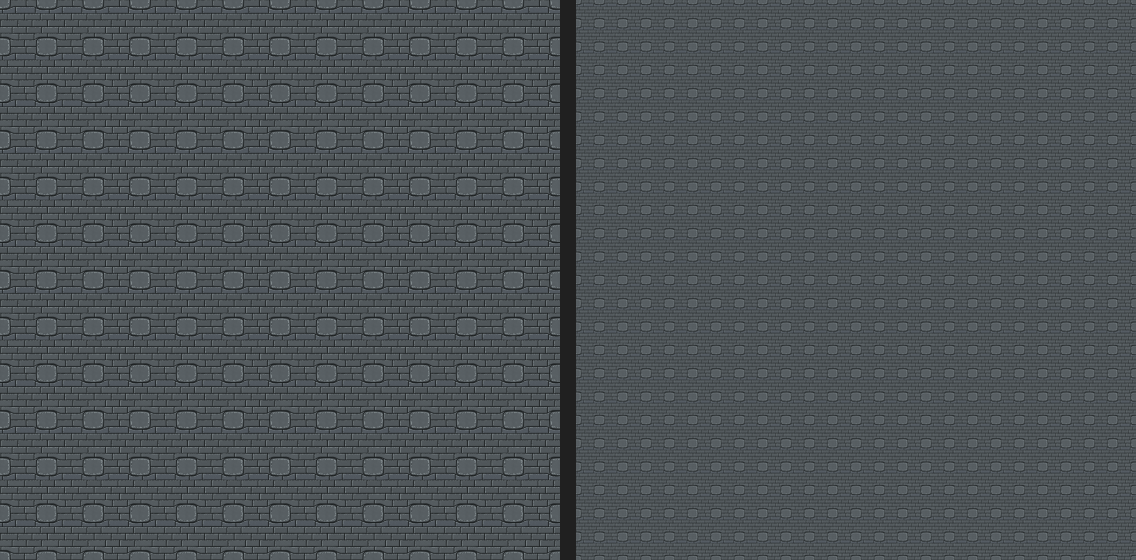
Left: one tile. Right: repeated 2 by 2.
Reproduce this pattern procedurally as a Shadertoy shader.

```glsl
// Grey masonry: barrel-shaped boss stones on a square lattice, set in seven
// courses of staggered bricks whose joints bend around each stone.
// Every repeat shares one wrapped cell, so the wall tiles; samples are averaged.
#define REPEATS 12.0
#define COURSES 7.0
#define BRICKS 3.0
#define GRAIN 64.0
#define STONE_HALF vec2(0.232, 0.203)
#define JOINT 0.0085
#define CHIP 0.014
#define BEND 0.060
#define SAMPLES 4
#define DARK vec3(0.115, 0.128, 0.132)
#define FACE vec3(0.318, 0.343, 0.357)
#define LIGHT vec3(0.58, 0.62, 0.63)

float hash(vec2 p) {
    return fract(sin(dot(p, vec2(127.1, 311.7))) * 43758.5453);
}

// Soft-edged interval from a to b
float band(float d, float a, float b) {
    const float soft = 0.003;
    return smoothstep(a - soft, a + soft, d) * (1.0 - smoothstep(b - soft, b + soft, d));
}

// Value noise wrapping after n cells per unit
float wrapNoise(vec2 p, float n) {
    vec2 q = p * n, i = floor(q), f = fract(q);
    f = f * f * (3.0 - 2.0 * f);
    float a = hash(mod(i, n));
    float b = hash(mod(i + vec2(1.0, 0.0), n));
    float c = hash(mod(i + vec2(0.0, 1.0), n));
    float d = hash(mod(i + 1.0, n));
    return mix(mix(a, b, f.x), mix(c, d, f.x), f.y);
}

// Approximate signed distance to the barrel: bowed box with clipped corners
float stoneDistance(vec2 p) {
    vec2 a = abs(p);
    vec2 bow = vec2(0.35, 0.55) * a.yx * a.yx;
    vec2 q = a + bow - STONE_HALF;
    float corner = (a.x + a.y - STONE_HALF.x - STONE_HALF.y + 0.068) * 0.7071;
    return max(max(q.x, q.y), corner);
}

// Pushes the neighbouring joints away from the stone
float bendCourse(vec2 p) {
    float near = 1.0 - smoothstep(0.13, 0.31, abs(p.x));
    float h = abs(p.y);
    float push = smoothstep(0.0, 0.15, h) * (1.0 - smoothstep(0.21, 0.30, h));
    return p.y - sign(p.y) * BEND * near * push;
}

// Uneven position of the joint to the left of a brick
float jointPosition(float column, float course) {
    return column + 0.30 * hash(vec2(mod(column, BRICKS) + 3.0, course));
}

vec3 brickColour(vec2 p, float grain) {
    float y = bendCourse(p) * COURSES;
    float course = mod(floor(y), COURSES);
    float x = p.x * BRICKS + 0.5 * mod(course + 1.0, 2.0);
    float column = floor(x);
    if (x < jointPosition(column, course)) column -= 1.0;

    // Distances to the four sides, in repeats
    float left = (x - jointPosition(column, course)) / BRICKS;
    float right = (jointPosition(column + 1.0, course) - x) / BRICKS;
    float bottom = fract(y) / COURSES;
    float top = 1.0 / COURSES - bottom;
    float edge = min(min(left, right), min(bottom, top));

    // Face tone, with a slightly cooler course under the stones
    float tone = hash(vec2(mod(column, BRICKS), course + 11.0));
    vec3 colour = FACE * (0.95 + 0.07 * tone + 0.06 * grain);
    colour += vec3(-0.003, -0.002, 0.010) * step(abs(course - 5.0), 0.5);

    // Faint lower shade, then speckled highlights on the top and left
    colour *= 1.0 - 0.12 * band(min(bottom, right), JOINT, JOINT + CHIP);
    float lit = max(band(top, JOINT, JOINT + CHIP), band(left, JOINT, JOINT + CHIP));
    float corner = 1.0 - smoothstep(0.02, 0.12, min(left, right));
    float broken = step(0.62 - 0.35 * corner, grain);
    colour = mix(colour, LIGHT, lit * (0.16 + 0.60 * broken));
    return mix(colour, DARK, 1.0 - smoothstep(JOINT - 0.003, JOINT + 0.003, edge));
}

vec3 stoneColour(vec2 p, float d, float grain) {
    float mottle = wrapNoise(p, 16.0);
    vec3 colour = FACE * (1.04 + 0.05 * mottle + 0.04 * grain);
    // Plain rim, ragged bright ring, dark outline
    colour = mix(colour, FACE * 1.08, band(d, -0.040, 0.0));
    float ragged = d + 0.020 * (wrapNoise(p, 32.0) - 0.5);
    float ring = band(ragged, -0.057, -0.038);
    colour = mix(colour, mix(FACE * 0.85, LIGHT, step(0.35, grain)), ring * 0.85);
    return mix(colour, DARK, band(d, -0.018, 0.1));
}

vec3 wallColour(vec2 uv) {
    vec2 p = fract(uv * REPEATS + 0.5) - 0.5;
    float grain = hash(floor(p * GRAIN));
    float d = stoneDistance(p);
    float inside = 1.0 - smoothstep(-0.003, 0.003, d);
    return mix(brickColour(p, grain), stoneColour(p, d, grain), inside);
}

void mainImage(out vec4 fragColor, in vec2 fragCoord) {
    vec3 sum = vec3(0.0);
    for (int j = 0; j < SAMPLES; j++)
        for (int i = 0; i < SAMPLES; i++) {
            vec2 offset = (vec2(i, j) + 0.5) / float(SAMPLES) - 0.5;
            sum += wallColour((fragCoord + offset) / iResolution.xy);
        }
    fragColor = vec4(sum / float(SAMPLES * SAMPLES), 1.0);
}
```
